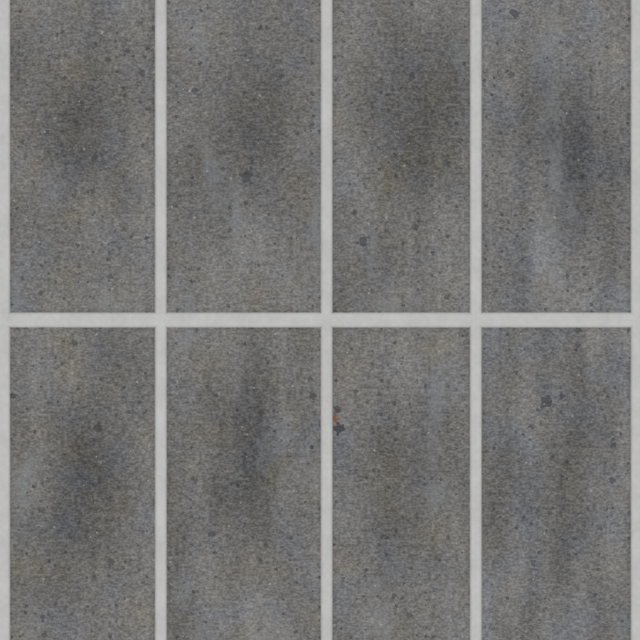
Reproduce this texture procedurally as a Shadertoy shader.

```glsl
// Worn grey concrete tiles, four across and two down, with pale soft-edged grout.

const vec3 CONCRETE = vec3(0.455, 0.450, 0.444);
const vec3 GROUT = vec3(0.738, 0.738, 0.734);
const vec3 PIT = vec3(0.235, 0.24, 0.26);
const vec3 FLECK = vec3(0.68, 0.68, 0.66);
const vec3 SCUFF = vec3(0.52, 0.54, 0.56);
const vec3 RUST = vec3(0.52, 0.32, 0.22);
const vec4 JOINT_X = vec4(0.0007, 0.2513, 0.5104, 0.7435);
const float JOINT_HALF_WIDTH = 0.0092;
const float OUTER_HALF_WIDTH = 0.0150;
const float CROSS_HALF_WIDTH = 0.0118;

// Integer hash: two values in 0..1 per lattice point and seed
vec2 hash2(vec2 p, float seed) {
    uvec3 q = uvec3(ivec3(vec3(p, seed) + 4096.0));
    uint h = q.x * 1597u + q.y * 51749u + q.z * 3467u;
    h = (h ^ (h >> 15)) * 73939133u;
    h = (h ^ (h >> 13)) * 39916801u;
    h ^= h >> 16;
    return vec2(h & 65535u, h >> 16) / 65535.0;
}

vec2 gradientAt(vec2 cell, float seed) {
    float angle = 6.28318 * hash2(cell, seed).x;
    return vec2(cos(angle), sin(angle));
}

// Gradient noise, roughly -0.7..0.7
float gradientNoise(vec2 p, float seed) {
    vec2 i = floor(p), f = fract(p);
    vec2 u = f * f * f * (f * (f * 6.0 - 15.0) + 10.0);
    vec2 e = vec2(1.0, 0.0);
    float a = dot(gradientAt(i, seed), f);
    float b = dot(gradientAt(i + e.xy, seed), f - e.xy);
    float c = dot(gradientAt(i + e.yx, seed), f - e.yx);
    float d = dot(gradientAt(i + e.xx, seed), f - e.xx);
    return mix(mix(a, b, u.x), mix(c, d, u.x), u.y);
}

float fbm(vec2 p, float seed) {
    float sum = 0.0, amplitude = 0.6;
    for (int i = 0; i < 5; i++) {
        sum += amplitude * gradientNoise(p, seed + float(i));
        p = p * 2.03 + 7.3;
        amplitude *= 0.55;
    }
    return sum;
}

// Ragged disc coverage
float blot(vec2 p, vec2 centre, float radius, float softness) {
    float ragged = radius * 0.9 * gradientNoise(p * 1.1 / radius, 31.0);
    return 1.0 - smoothstep(-softness, softness, length(p - centre) + ragged - radius);
}

// Randomly sized blots scattered over a grid; chance is the share of cells filled
float scatter(vec2 uv, float cells, float chance, float size, float seed, float px) {
    vec2 p = uv * cells, id = floor(p);
    vec2 pick = hash2(id, seed);
    vec2 centre = id + 0.3 + 0.4 * hash2(id, seed + 1.0);
    float radius = size * mix(0.35, 1.0, pick.y * pick.y);
    return step(pick.x, chance) * blot(p, centre, radius, px * cells);
}

// Column index (x) and signed distance to the nearest grout edge (y)
vec2 tileLayout(vec2 uv) {
    float edge = abs(uv.y - 0.5) - CROSS_HALF_WIDTH;
    float column = -1.0;
    for (int i = 0; i < 5; i++) {
        float x = JOINT_X[i % 4] + float(i / 4);
        float halfWidth = i % 4 == 0 ? OUTER_HALF_WIDTH : JOINT_HALF_WIDTH;
        edge = min(edge, abs(uv.x - x) - halfWidth);
        column += step(x, uv.x);
    }
    return vec2(column, edge);
}

vec3 concrete(vec2 uv, vec2 tile, float px) {
    float seed = 40.0 + tile.x * 10.0 + tile.y * 50.0;
    vec2 pick = hash2(tile, 5.0);
    float lastColumn = step(2.5, tile.x);

    // Broad mottling, vertical streaks and a dark cloud in the tile's middle
    float shade = 0.10 * fbm(uv * vec2(9.0, 6.0), seed);
    shade += (0.035 + 0.04 * lastColumn) * gradientNoise(uv * vec2(26.0, 2.5), seed + 6.0);
    vec2 middle = vec2(0.13 + 0.252 * tile.x, 0.26 + 0.53 * tile.y);
    vec2 offset = (uv - middle - (pick - 0.5) * vec2(0.03, 0.06)) / vec2(0.065, 0.125);
    shade -= (0.07 + 0.035 * pick.x) * exp(-dot(offset, offset));

    // Fine grain, slightly stretched sideways
    shade += 0.10 * gradientNoise(uv * vec2(190.0, 260.0), 11.0);
    shade += 0.07 * gradientNoise(uv * vec2(85.0, 120.0), 12.0);
    shade += 0.03 * (hash2(floor(uv * 512.0), 13.0).x - 0.5);
    vec3 color = CONCRETE + shade;

    // Warm and cool drift, cooler in the last column
    float warmth = fbm(uv * 14.0, seed + 20.0) - 0.12 * lastColumn;
    color += vec3(0.03, 0.008, -0.035) * warmth;

    // Pale scuffs, pits, stains and bright flecks
    float scuff = smoothstep(0.12, 0.5, fbm(uv * vec2(11.0, 5.0), seed + 30.0));
    color = mix(color, SCUFF, 0.45 * scuff);
    color = mix(color, PIT, 0.55 * scatter(uv, 85.0, 0.16, 0.25, 14.0, px));
    color = mix(color, PIT, 0.45 * scatter(uv, 38.0, 0.09, 0.2, 16.0, px));
    color = mix(color, PIT, 0.5 * scatter(uv, 17.0, 0.05, 0.16, 18.0, px));
    return mix(color, FLECK, 0.6 * scatter(uv, 110.0, 0.025, 0.2, 20.0, px));
}

void mainImage(out vec4 fragColor, in vec2 fragCoord) {
    vec2 uv = fragCoord / iResolution.xy;
    float px = 1.0 / iResolution.y;
    vec2 layout_ = tileLayout(uv);
    vec3 tileColor = concrete(uv, vec2(layout_.x, step(0.5, uv.y)), px);

    // Rust chip between two dark stains beside a joint
    tileColor = mix(tileColor, PIT, 0.7 * blot(uv, vec2(0.530, 0.330), 0.008, px));
    tileColor = mix(tileColor, PIT, 0.6 * blot(uv, vec2(0.527, 0.360), 0.006, px));
    tileColor = mix(tileColor, RUST, 0.8 * blot(uv, vec2(0.523, 0.346), 0.005, px));

    // Contact shadow, then grout with softly darkened borders
    float edge = layout_.y;
    tileColor *= 1.0 - 0.12 * exp(-max(edge, 0.0) / 0.003);
    float grain = 0.035 * fbm(uv * 110.0, 70.0) + 0.03 * gradientNoise(uv * 30.0, 80.0);
    vec3 groutColor = GROUT + grain - 0.07 * smoothstep(-0.005, 0.0, edge);
    float cover = 1.0 - smoothstep(-0.0012 - px * 0.5, 0.0012 + px * 0.5, edge);
    fragColor = vec4(mix(tileColor, groutColor, cover), 1.0);
}
```
